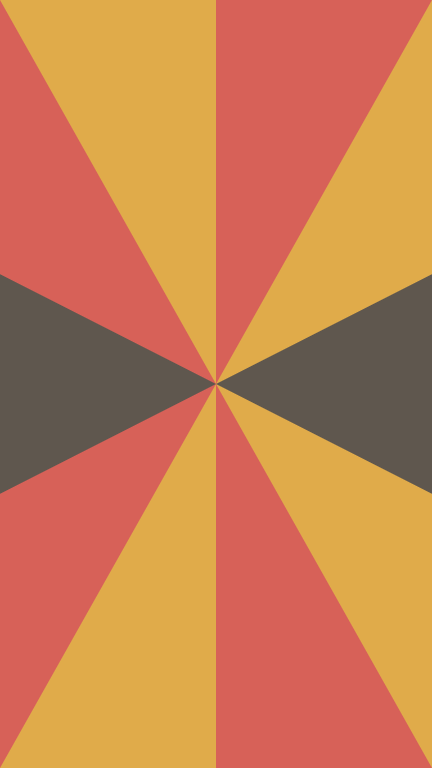
Reproduce this background procedurally as a Shadertoy shader.

```glsl
// Flat sunburst of red and amber wedges with two dark side wedges meeting at the centre.
#define CENTRE vec2(0.5, 0.5)
#define DIAGONAL_SLOPE 1.0
#define SIDE_SLOPE 0.286
#define RED vec3(0.842, 0.380, 0.345)
#define AMBER vec3(0.880, 0.670, 0.290)
#define CHARCOAL vec3(0.372, 0.340, 0.306)

// Smooth coverage above the line y = slope * x, in half-canvas units.
float aboveLine(vec2 p, float slope) {
    float pixelStep = 2.0 * length(vec2(slope, 1.0) / iResolution.xy);
    return clamp((p.y - slope * p.x) / pixelStep + 0.5, 0.0, 1.0);
}

void mainImage(out vec4 fragColor, in vec2 fragCoord) {
    vec2 offset = fragCoord / iResolution.xy - CENTRE;
    vec2 quadrant = 2.0 * abs(offset);

    // Red and amber trade places across the vertical axis.
    float rightHalf = clamp(offset.x * iResolution.x + 0.5, 0.0, 1.0);
    float innerWedge = aboveLine(quadrant, DIAGONAL_SLOPE);
    float redAmount = mix(1.0 - innerWedge, innerWedge, rightHalf);
    vec3 color = mix(AMBER, RED, redAmount);

    // Dark wedges open towards the left and right borders.
    color = mix(CHARCOAL, color, aboveLine(quadrant, SIDE_SLOPE));
    fragColor = vec4(color, 1.0);
}
```
